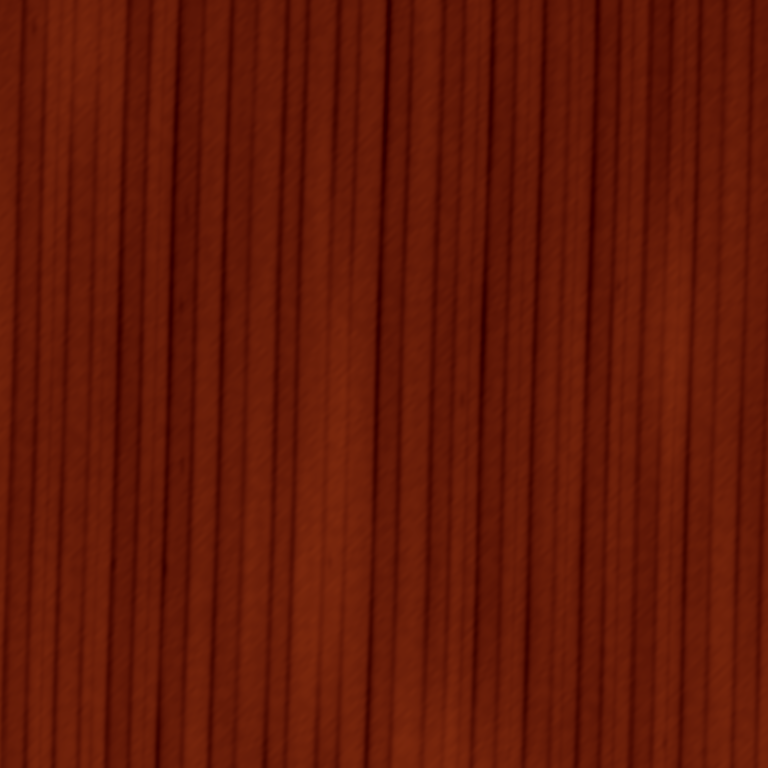
This texture is drawn by a Shadertoy shader. Its source:

```glsl
// Red-stained grooved timber: slanted vertical boards, each with a deep groove,
// a shallower one near its middle and a shaded strip between the two.
// Tone is summed from grooves, strips, layered sines, streaks and fine grain.

const vec3 DARK_STAIN  = vec3(0.27, 0.03, 0.00);
const vec3 LIGHT_STAIN = vec3(0.44, 0.13, 0.04);
const float BOARD_WIDTH   = 0.0679;  // canvas widths per repeat
const float FIRST_GROOVE  = 0.0326;  // position along the top edge
const float SLANT         = 0.029;   // leftward drift from top to bottom
const float BASE_TONE     = 0.90;
const float DEEP_POS      = 0.0;     // groove places within a board, 0 to 1
const float SHALLOW_POS   = 0.45;
const float HAIRLINE_POS  = 0.70;
const float DEEP_WIDTH    = 0.045;   // groove widths in boards
const float SHALLOW_WIDTH = 0.044;
const float HAIRLINE_WIDTH = 0.035;
const float DEEP_DARK     = 0.92;    // tone removed by each part
const float SHALLOW_DARK  = 0.50;
const float HAIRLINE_DARK = 0.20;
const float STRIP_DARK    = 0.16;
const float STREAK_AMOUNT = 0.19;
const float GRAIN_AMOUNT  = 0.21;
const float FADED_AMOUNT  = 0.26;
const float GROOVE_FADE   = 0.50;    // share of groove depth lost where faded

// Faded areas: centre x, y and radius x, y
const int FADED_COUNT = 5;
const vec4 FADED[FADED_COUNT] = vec4[](
    vec4(0.10, 0.96, 0.06, 0.13), vec4(0.59, 0.00, 0.09, 0.12),
    vec4(0.44, 0.50, 0.025, 0.20), vec4(0.87, 0.56, 0.03, 0.17),
    vec4(0.42, 0.22, 0.03, 0.18));

float hash(vec2 p) {
    vec3 q = fract(vec3(p.xyx) * 0.1031);
    q += dot(q, q.yzx + 33.33);
    return fract((q.x + q.y) * q.z);
}

float valueNoise(vec2 p) {
    vec2 cell = floor(p), f = fract(p);
    f = f * f * (3.0 - 2.0 * f);
    return mix(mix(hash(cell), hash(cell + vec2(1, 0)), f.x),
               mix(hash(cell + vec2(0, 1)), hash(cell + vec2(1, 1)), f.x), f.y);
}

// Dark line with a soft halo, once per board, uneven in place, depth and along y
float groove(float board, float y, float place, float width, float seed, float pixel) {
    float id = floor(board - place + 0.5);
    float jitter = 0.06 * (hash(vec2(id + 40.0, seed)) - 0.5);
    float d = board - place - id - jitter;
    float w = length(vec2(width, 0.4 * pixel));
    float depth = mix(0.65, 1.1, hash(vec2(id + 70.0, seed + 5.0)));
    float wear = 0.7 + 0.5 * valueNoise(vec2(id * 7.3 + 50.0, y * 7.0 + seed));
    float core = (width / w) * exp(-0.5 * d * d / (w * w));
    float halo = 0.14 * exp(-0.06 * d * d / (w * w));
    return depth * wear * (core + halo);
}

// Shaded strip between the two grooves, with a different depth on each board
float strip(float board) {
    float p = fract(board);
    float inside = smoothstep(0.0, 0.08, p) * (1.0 - smoothstep(0.38, 0.50, p));
    return inside * mix(0.5, 1.5, hash(vec2(floor(board) + 20.0, 3.0)));
}

// Broad uneven staining, lighter towards the foot
float staining(vec2 uv) {
    return 0.20 * (0.5 - uv.y)
         + 0.035 * sin(uv.x * 13.0 + 2.0 * sin(uv.y * 4.0) + 0.8)
         + 0.040 * sin(uv.y * 9.0 - uv.x * 6.0 + 1.5);
}

// Worn light patches, 0 to 1
float fading(vec2 uv) {
    float sum = 0.0;
    for (int i = 0; i < FADED_COUNT; i++) {
        vec2 d = (uv - FADED[i].xy) / FADED[i].zw;
        sum += exp(-dot(d, d));
    }
    return min(sum, 1.0);
}

// Sparse narrow nicks scattered one per chosen cell
float nicks(vec2 p) {
    vec2 cell = floor(p);
    vec2 centre = 0.3 + 0.4 * vec2(hash(cell + 11.0), hash(cell + 23.0));
    vec2 d = (fract(p) - centre) / vec2(0.055, 0.10);
    return step(0.92, hash(cell + 37.0)) * exp(-dot(d, d));
}

void mainImage(out vec4 fragColor, in vec2 fragCoord) {
    vec2 uv = fragCoord / iResolution.xy;
    float pixel = 1.0 / (iResolution.x * BOARD_WIDTH);

    // Straighten the slant, then count boards from the first groove
    float across = uv.x + SLANT * (1.0 - uv.y) + 0.0008 * sin(uv.y * 9.0 + uv.x * 5.0);
    float board = (across - FIRST_GROOVE) / BOARD_WIDTH;

    // Board relief, weaker on the worn patches
    float faded = fading(uv);
    float hairlineOn = step(0.5, hash(vec2(floor(board) + 90.0, 8.0)));
    float relief = DEEP_DARK * groove(board, uv.y, DEEP_POS, DEEP_WIDTH, 1.0, pixel)
        + SHALLOW_DARK * groove(board, uv.y, SHALLOW_POS, SHALLOW_WIDTH, 2.0, pixel)
        + HAIRLINE_DARK * hairlineOn
          * groove(board, uv.y, HAIRLINE_POS, HAIRLINE_WIDTH, 3.0, pixel)
        + STRIP_DARK * strip(board);
    float tone = BASE_TONE + staining(uv) + FADED_AMOUNT * faded;
    tone -= relief * (1.0 - GROOVE_FADE * faded);

    // Long streaks, fine diagonal grain and nicks
    tone += STREAK_AMOUNT * (valueNoise(vec2(across * 75.0, uv.y * 4.0)) - 0.5);
    vec2 slope = vec2(uv.x + uv.y, uv.y - uv.x) * 0.7071;
    tone += GRAIN_AMOUNT * (valueNoise(slope * vec2(80.0, 190.0) + 300.0) - 0.5);
    tone -= 0.30 * nicks(vec2(across * 14.0, uv.y * 9.0));

    vec3 color = mix(DARK_STAIN, LIGHT_STAIN, max(tone, -0.45));
    fragColor = vec4(clamp(color, 0.0, 1.0), 1.0);
}
```
